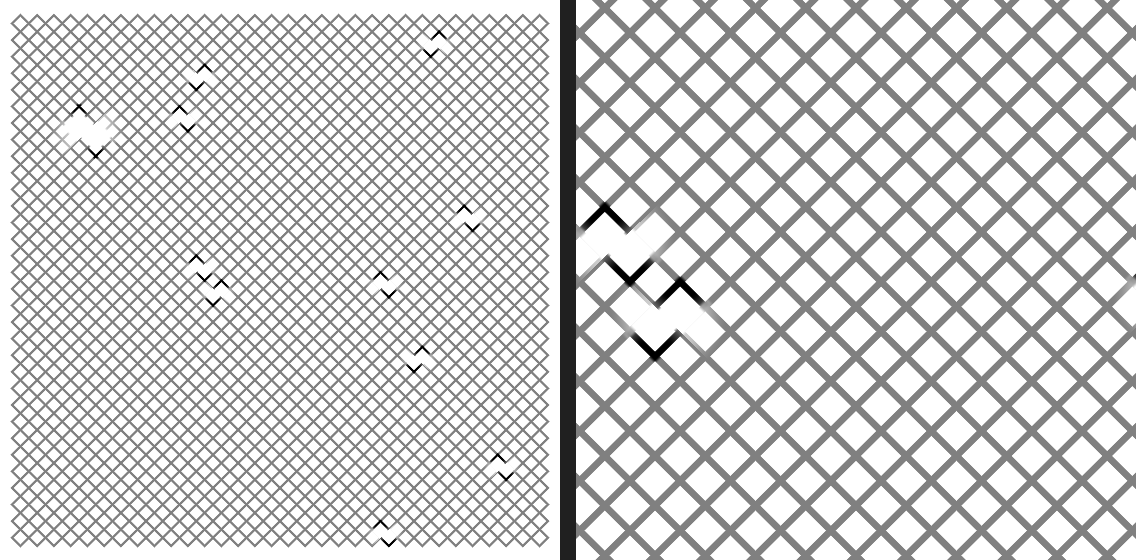
Left, the full canvas; right, a detail of the centre.
This pattern is drawn by a WebGL 2 fragment shader. Its source:

```glsl
#version 300 es
precision highp float;

uniform vec2 u_resolution;
out vec4 outColor;

const vec3 PAPER = vec3(1.0);
const vec3 INK = vec3(0.0);
const float LINE_INK = 0.5;           // ink strength of an unworn line
const float HALF_WIDTH = 0.00204;     // half the line width
const vec2 REPEATS = vec2(32.0);      // diamonds across and down
const vec2 LATTICE_MIN = vec2(0.0215, 0.0250);
const vec2 LATTICE_MAX = vec2(0.9785, 0.9729);
const float TIP_MARGIN = 0.2;         // room for the pointed border tips
const int FLAW_COUNT = 10;
const float FLAW_SEED = 3.7;
const vec2 PATCH_CENTER = vec2(4.5, 25.0);
const float PATCH_SIZE = 2.0;
const float FADE_AMOUNT = 0.6;
const float BOX_SOFTNESS = 0.06;

float hash(float n) {
    return fract(sin(n * 127.1 + FLAW_SEED) * 43758.5453);
}

// Axes along the two line directions, one unit per diamond side
vec2 toDiagonal(vec2 g) {
    return vec2(g.x + g.y, g.x - g.y);
}

float softBox(vec2 p, vec2 lo, vec2 hi) {
    vec2 inside = smoothstep(lo - BOX_SOFTNESS, lo + BOX_SOFTNESS, p)
                * (1.0 - smoothstep(hi - BOX_SOFTNESS, hi + BOX_SOFTNESS, p));
    return inside.x * inside.y;
}

// A bleached slot with dark corners at its two ends and faint flanks
float applyFlaw(float ink, vec2 offset, float lean, float size) {
    vec2 p = toDiagonal(offset) / size;
    if (lean < 0.0) p = -p.yx;
    if (p.y < 0.0) p = -p;

    float cornerDistance = length(p - vec2(-0.5, 1.0)) * size;
    float dark = softBox(p, vec2(-0.62, 0.0), vec2(0.55, 1.12))
               * (1.0 - smoothstep(0.5, 1.2, cornerDistance));
    float bleach = softBox(p, vec2(-0.38, -0.2), vec2(0.62, 0.88));
    float fade = softBox(p, vec2(0.38, -0.2), vec2(1.7, 1.2))
               * (1.0 - smoothstep(0.7, 1.7, length(p)));

    ink = mix(ink, 1.0, dark);
    return ink * (1.0 - bleach) * (1.0 - FADE_AMOUNT * fade);
}

void main() {
    vec2 uv = gl_FragCoord.xy / u_resolution;
    float pixel = 1.0 / min(u_resolution.x, u_resolution.y);
    vec2 pitch = (LATTICE_MAX - LATTICE_MIN) / REPEATS;
    vec2 grid = (uv - LATTICE_MIN) / pitch;

    // Distance to the nearest line in each diagonal direction
    float side = length(pitch) * 0.5;
    vec2 lineDistance = abs(fract(toDiagonal(grid)) - 0.5) * side;
    vec2 bands = 1.0 - smoothstep(HALF_WIDTH - 0.5 * pixel,
                                  HALF_WIDTH + 0.5 * pixel, lineDistance);

    // Lines join inside the border; only mitred tips pass beyond it
    vec2 beyond = max(-grid, grid - REPEATS);
    float overshoot = max(beyond.x, beyond.y);
    float coverage = overshoot < 0.0 ? max(bands.x, bands.y)
                                     : min(bands.x, bands.y);
    coverage *= 1.0 - step(TIP_MARGIN, overshoot);

    // Large worn patch, then scattered small flaws
    float ink = applyFlaw(LINE_INK, grid - PATCH_CENTER, 1.0, PATCH_SIZE);
    for (int i = 0; i < FLAW_COUNT; i++) {
        float id = float(i) * 3.0 + 1.0;
        float lean = hash(id) < 0.6 ? 1.0 : -1.0;
        vec2 cell = floor(vec2(hash(id + 1.0), hash(id + 2.0)) * (REPEATS - 2.0)) + 1.0;
        vec2 center = cell + vec2(0.25, -0.25 * lean);
        ink = applyFlaw(ink, grid - center, lean, 1.0);
    }

    outColor = vec4(mix(PAPER, INK, ink * coverage), 1.0);
}
```
